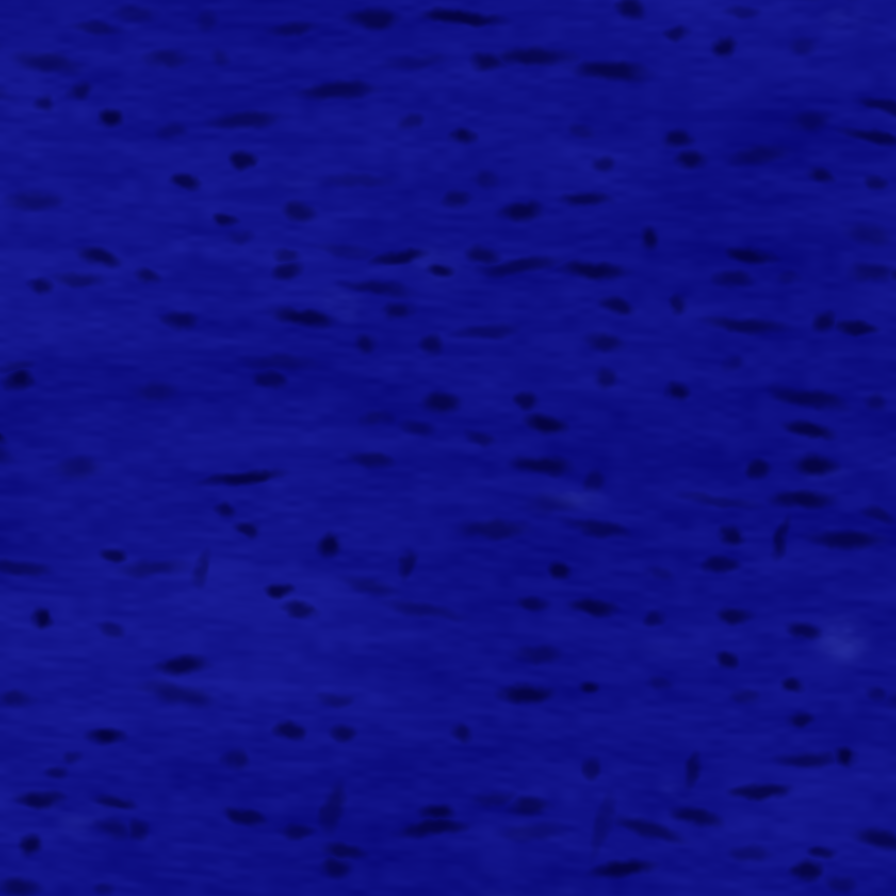
A Shadertoy shader for this texture:

```glsl
const vec3 SHADE_BLUE = vec3(0.028, 0.025, 0.465);
const vec3 LIGHT_BLUE = vec3(0.108, 0.120, 0.615);
const vec3 PALE_BLUE  = vec3(0.240, 0.290, 0.720);
const vec3 SPOT_BLUE  = vec3(0.015, 0.010, 0.250);

const vec2 PATCH_FREQ = vec2(3.5, 7.0);     // broad cloudy areas
const vec2 FIBRE_FREQ = vec2(9.0, 48.0);    // long horizontal strands
const vec2 GRAIN_FREQ = vec2(55.0, 150.0);  // fine weave
const vec2 SPOT_GRID  = vec2(14.0, 24.0);
const vec2 PALE_GRID  = vec2(5.0, 8.0);
const float SPOT_SHARE = 0.55;
const float PALE_SHARE = 0.35;
const float FIBRE_TILT = 0.07;
const float TONE_GAIN = 1.0;

vec2 hash22(vec2 p) {
    vec3 q = fract(vec3(p.xyx) * vec3(0.1031, 0.1030, 0.0973));
    q += dot(q, q.yzx + 33.33);
    return fract((q.xx + q.yz) * q.zy);
}

float valueNoise(vec2 p) {
    vec2 cell = floor(p);
    vec2 f = fract(p);
    f = f * f * (3.0 - 2.0 * f);
    float low = mix(hash22(cell).x, hash22(cell + vec2(1, 0)).x, f.x);
    float high = mix(hash22(cell + vec2(0, 1)).x, hash22(cell + vec2(1, 1)).x, f.x);
    return mix(low, high, f.y);
}

float fbm(vec2 p) {
    float sum = 0.0;
    float weight = 0.55;
    for (int i = 0; i < 3; i++) {
        sum += weight * (valueNoise(p) - 0.5);
        p = p * 2.03 + 17.3;
        weight *= 0.5;
    }
    return sum;
}

// Soft elongated blobs, one at most per grid cell
float blobs(vec2 uv, vec2 grid, float share, vec2 minRadius, vec2 maxRadius, float seed) {
    vec2 home = floor(uv * grid);
    float cover = 0.0;
    for (int y = -1; y <= 1; y++) {
        for (int x = -1; x <= 1; x++) {
            vec2 cell = home + vec2(x, y);
            vec2 id = cell + seed;
            vec2 pick = hash22(id);
            vec2 size = hash22(id + 41.7);
            vec2 look = hash22(id + 83.1);
            vec2 offset = uv - (cell + 0.1 + 0.8 * hash22(id + 127.9)) / grid;

            // Mostly level, with a rare steep one
            float angle = (look.x - 0.65) * 0.4;
            if (look.x > 0.96) angle = 1.3;
            float c = cos(angle);
            float s = sin(angle);
            offset = vec2(c * offset.x + s * offset.y, c * offset.y - s * offset.x);

            vec2 radius = mix(minRadius, maxRadius, vec2(size.x * size.x, size.y));
            float blob = 1.0 - smoothstep(0.25, 1.4, length(offset / radius));
            float strength = mix(0.3, 1.0, look.y);
            cover = max(cover, blob * strength * step(pick.x, share));
        }
    }
    return cover;
}

void mainImage(out vec4 fragColor, in vec2 fragCoord) {
    vec2 uv = fragCoord / iResolution.y;

    // Strands sag slightly to the right towards the bottom
    vec2 p = uv + vec2(0.0, FIBRE_TILT * uv.x * (1.0 - uv.y));
    p.y += 0.02 * fbm(uv * 4.0);

    // Blue ground
    float tone = 0.5;
    tone += TONE_GAIN * 0.60 * fbm(p * PATCH_FREQ + 5.0);
    tone += TONE_GAIN * 0.50 * fbm(p * FIBRE_FREQ + 31.0);
    tone += TONE_GAIN * 0.28 * (valueNoise(p * GRAIN_FREQ) - 0.5);
    vec3 color = mix(SHADE_BLUE, LIGHT_BLUE, clamp(tone, -0.1, 1.3));

    // Pale wisps broken up by the strands
    float pale = blobs(p, PALE_GRID, PALE_SHARE, vec2(0.025, 0.012), vec2(0.08, 0.03), 211.0);
    pale *= smoothstep(0.2, 0.9, 0.5 + fbm(p * vec2(25.0, 60.0)));
    color = mix(color, PALE_BLUE, 0.45 * pale);

    // Dark spots with ragged edges
    vec2 ragged = vec2(fbm(uv * 45.0), fbm(uv * 45.0 + 71.0));
    vec2 spotUv = uv + vec2(0.016, 0.009) * ragged;
    float spots = blobs(spotUv, SPOT_GRID, SPOT_SHARE, vec2(0.012, 0.007), vec2(0.046, 0.012), 7.0);
    color = mix(color, SPOT_BLUE, 0.95 * spots);

    fragColor = vec4(color, 1.0);
}
```
